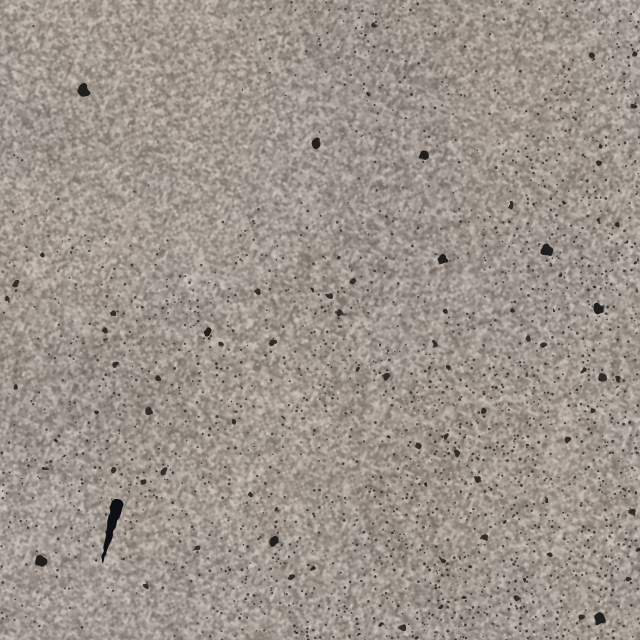
A WebGL 1 fragment shader for this texture:

```glsl
precision highp float;
// Weathered concrete: a warm grey slab with fine sandy grain and faint stains,
// peppered with clustered air pits of three sizes and one tapered gouge.
// Grain and stains are value noise; pits are discs jittered inside grid cells.

uniform vec2 u_resolution;

const vec3 CONCRETE = vec3(0.625, 0.592, 0.562);
const vec3 PIT_DARK = vec3(0.13, 0.12, 0.115);
const vec3 GOUGE_DARK = vec3(0.05, 0.06, 0.08);
const vec3 FLECK_PALE = vec3(0.80, 0.78, 0.74);
const vec3 WARM_TINT = vec3(0.025, 0.0, -0.025);

float hash(vec2 p) {
  vec3 q = fract(vec3(p.xyx) * 0.1031);
  q += dot(q, q.yzx + 33.33);
  return fract((q.x + q.y) * q.z);
}

vec2 hash2(vec2 p) {
  return vec2(hash(p + 17.3), hash(p + 71.9));
}

float valueNoise(vec2 p) {
  vec2 cell = floor(p);
  vec2 f = fract(p);
  f = f * f * (3.0 - 2.0 * f);
  float low = mix(hash(cell), hash(cell + vec2(1.0, 0.0)), f.x);
  float high = mix(hash(cell + vec2(0.0, 1.0)), hash(cell + 1.0), f.x);
  return mix(low, high, f.y);
}

vec2 rotate(vec2 p, float angle) {
  float c = cos(angle);
  float s = sin(angle);
  return vec2(c * p.x - s * p.y, s * p.x + c * p.y);
}

// Layered noise, centred on zero.
float fbm(vec2 p) {
  float sum = 0.0;
  float weight = 0.5;
  for (int i = 0; i < 4; i++) {
    sum += weight * (valueNoise(p) - 0.5);
    p = rotate(p, 0.7) * 2.03 + 9.7;
    weight *= 0.5;
  }
  return sum;
}

// Fine grain: two rotated noise layers about the size of sand.
float sandGrain(vec2 p) {
  float fine = valueNoise(rotate(p, 0.4) * 235.0) - 0.5;
  float coarse = valueNoise(rotate(p, 1.1) * 150.0 + 40.0) - 0.5;
  return 0.23 * fine + 0.15 * coarse;
}

// Coverage of discs, at most one per cell; radius is in canvas units.
float scatter(vec2 p, float cells, float radius, float chance, float seed, float blur) {
  vec2 q = p * cells;
  vec2 cell = floor(q);
  vec2 id = cell + seed;
  vec2 centre = 0.28 + 0.44 * hash2(id);
  float size = radius * mix(0.45, 1.0, hash(id + 5.7));
  float dist = length(q - cell - centre) / cells;
  float present = step(hash(id + 31.1), chance);
  return present * (1.0 - smoothstep(size - blur, size + blur, dist));
}

// Distance to a segment whose half width grows from a to b.
float taperedSegment(vec2 p, vec2 a, vec2 b, float widthA, float widthB) {
  vec2 along = b - a;
  float t = clamp(dot(p - a, along) / dot(along, along), 0.0, 1.0);
  return length(p - a - along * t) - mix(widthA, widthB, t);
}

void main() {
  vec2 p = gl_FragCoord.xy / u_resolution.y;
  float blur = max(0.0011, 0.7 / u_resolution.y);

  // Slab: broad stains, warm and cool patches, sandy grain
  float stain = fbm(p * 5.0 + 3.0);
  float warmth = fbm(p * 3.5 + 21.0);
  vec3 colour = CONCRETE + 0.075 * stain + WARM_TINT * warmth;
  colour += sandGrain(p);

  // Pits gather in patches, mostly towards the right and the bottom
  float bias = 0.5 * p.x - 0.3 * p.y;
  float density = smoothstep(-0.25, 0.55, bias + 1.1 * fbm(p * 4.0 + 50.0));
  vec2 wobble = vec2(valueNoise(p * 130.0), valueNoise(p * 130.0 + 60.0)) - 0.5;
  vec2 ragged = p + 0.006 * wobble;

  float fine = scatter(p, 105.0, 0.0023, 0.24 * density, 3.0, blur);
  float finer = scatter(rotate(p, 0.6), 120.0, 0.0020, 0.16 * density, 211.0, blur);
  float medium = scatter(rotate(ragged, 0.3), 38.0, 0.0052, 0.16 * density, 97.0, blur);
  float large = scatter(ragged, 11.0, 0.0105, 0.11, 151.0, blur);
  float pits = max(0.75 * max(fine, finer), max(0.88 * medium, large));

  // Pale flecks lie under the pits
  float flecks = scatter(rotate(p, 0.9), 75.0, 0.0024, 0.035, 307.0, blur);
  colour = mix(colour, FLECK_PALE, 0.6 * flecks);
  colour = mix(colour, PIT_DARK, pits);

  // Gouge: a slit widening upwards, with a chipped pale foot
  vec2 foot = vec2(0.160, 0.122);
  vec2 head = vec2(0.183, 0.212);
  vec2 chipped = p + 0.004 * wobble;
  float chip = length(chipped - foot - vec2(0.009, 0.0)) - 0.008;
  float slit = taperedSegment(chipped, foot, head, 0.0015, 0.0095);
  colour = mix(colour, FLECK_PALE, 0.6 * (1.0 - smoothstep(-0.004, 0.004, chip)));
  colour = mix(colour, GOUGE_DARK, 1.0 - smoothstep(-blur, blur, slit));

  gl_FragColor = vec4(clamp(colour, 0.0, 1.0), 1.0);
}
```
